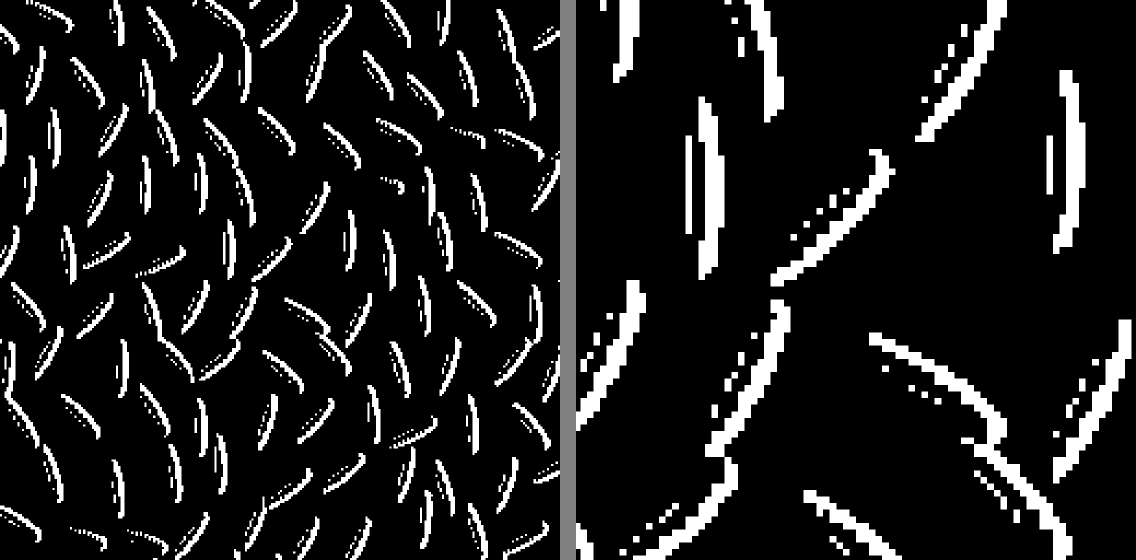
Left: the whole. Right: its middle third, enlarged.
Give the GLSL for this pattern, as a WebGL 2 fragment shader.

```glsl
#version 300 es
precision highp float;
// Scattered rod-shaped grains on black, showing only their right-facing rims.
// A jittered brick grid places the rods; the rim's horizontal slope is
// thresholded on a coarse raster, so shallow edges break up into dots.

uniform vec2 u_resolution;
out vec4 fragColor;

const float RASTER = 256.0; // raster cells across the canvas
const float GRID = 10.0;    // grains across the canvas

float hash(vec2 p) {
    return fract(sin(dot(p, vec2(127.1, 311.7))) * 43758.5453);
}

// Signed distance to a rod along x that narrows slightly toward its ends
float rodDistance(vec2 p) {
    float radius = 0.018 - 2.5 * min(p.x * p.x, 0.0036);
    p.x -= clamp(p.x, -0.044, 0.044);
    return length(p) - radius;
}

// Rod axis: mostly steep, drifting across the canvas, with random scatter
float grainAngle(vec2 id) {
    float drift = sin(id.x * 0.55 + 1.0) * cos(id.y * 0.6 - 0.4);
    return 1.6 + 0.65 * drift + 2.0 * (hash(id + 7.3) - 0.5);
}

// Distance to the union of all nearby grains
float grainsDistance(vec2 p) {
    float nearest = 1.0;
    for (int j = -1; j <= 1; j++) {
        float row = floor(p.y * GRID) + float(j);
        float stagger = 0.5 * mod(row, 2.0);
        for (int i = -1; i <= 1; i++) {
            vec2 id = vec2(floor(p.x * GRID - stagger) + float(i), row);
            vec2 jitter = 0.45 * (vec2(hash(id), hash(id + 31.7)) - 0.5);
            vec2 center = (id + vec2(stagger, 0.0) + 0.5 + jitter) / GRID;
            float angle = grainAngle(id);
            float c = cos(angle), s = sin(angle);
            vec2 local = mat2(c, -s, s, c) * (p - center);
            nearest = min(nearest, rodDistance(local));
        }
    }
    return nearest;
}

// White or black for one raster cell
float rimCell(vec2 cell) {
    vec2 p = (cell + 0.5) / RASTER;
    vec2 stepX = vec2(0.5 / RASTER, 0.0);
    float left = grainsDistance(p - stepX);
    float right = grainsDistance(p + stepX);
    float facing = (right - left) * RASTER;
    float depth = -0.5 * (left + right) * RASTER;

    // Light fades inward; alternate columns need more of it
    float light = 4.2 * facing * (1.0 - depth / 3.1);
    float threshold = mix(0.4, 0.9, mod(cell.x, 2.0));
    return step(0.0, depth) * step(threshold, light);
}

void main() {
    // Average four samples per pixel to smooth the raster at any size
    float white = 0.0;
    for (int k = 0; k < 4; k++) {
        vec2 offset = vec2(k % 2, k / 2) * 0.5 - 0.25;
        vec2 uv = (gl_FragCoord.xy + offset) / u_resolution;
        white += 0.25 * rimCell(floor(uv * RASTER));
    }
    fragColor = vec4(vec3(white), 1.0);
}
```
